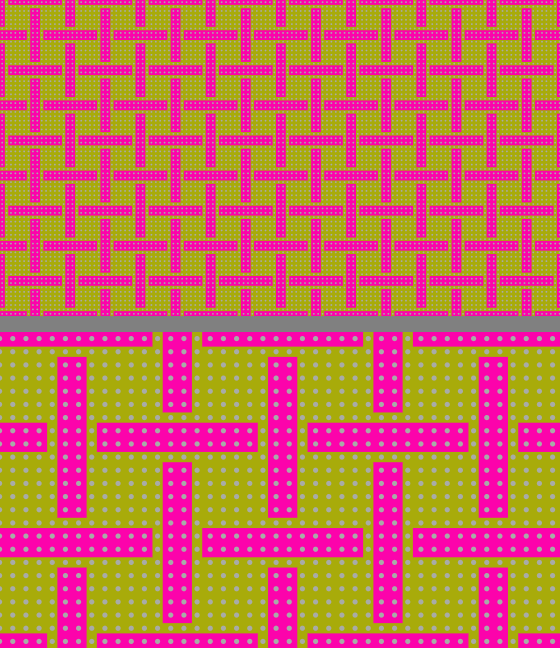
Top: the whole. Bottom: its middle third, enlarged.
Give the GLSL for this pattern, as a Shadertoy shader.

```glsl
const float DOTS_DOWN = 72.0;                  // dot rows per canvas height
const float LANE_STEP = 8.0;                   // distance between bar lanes, in dots
const vec2 BAR_HALF_SIZE = vec2(6.11, 1.11);   // along and across, in dots
const float DOT_RADIUS = 0.195;

const vec3 OLIVE = vec3(0.66, 0.67, 0.04);
const vec3 PINK = vec3(0.99, 0.01, 0.67);
const vec3 GREY = vec3(0.66, 0.67, 0.66);

float boxDistance(vec2 p, vec2 halfSize) {
    vec2 d = abs(p) - halfSize;
    return length(max(d, 0.0)) + min(max(d.x, d.y), 0.0);
}

// Bars end to end in parallel lanes, every other lane moved by half a period.
// p.x runs along the bars, p.y across them.
float barDistance(vec2 p, float laneShift) {
    float lane = floor(p.y / LANE_STEP + 0.5);
    p.y -= lane * LANE_STEP;
    p.x += (lane + laneShift) * LANE_STEP;
    float period = 2.0 * LANE_STEP;
    p.x -= period * floor(p.x / period + 0.5);
    return boxDistance(p, BAR_HALF_SIZE);
}

float coverage(float dist, float pixel) {
    return clamp(0.5 - dist / pixel, 0.0, 1.0);
}

void mainImage(out vec4 fragColor, in vec2 fragCoord) {
    float pixel = DOTS_DOWN / iResolution.y;
    vec2 p = fragCoord * pixel;

    // Interlocking horizontal and vertical bars
    float bars = min(barDistance(p, 0.0), barDistance(p.yx, 1.0));
    vec3 color = mix(OLIVE, PINK, coverage(bars, pixel));

    // Even dot grid over both colours
    float dots = length(fract(p) - 0.5) - DOT_RADIUS;
    color = mix(color, GREY, coverage(dots, pixel));

    fragColor = vec4(color, 1.0);
}
```
